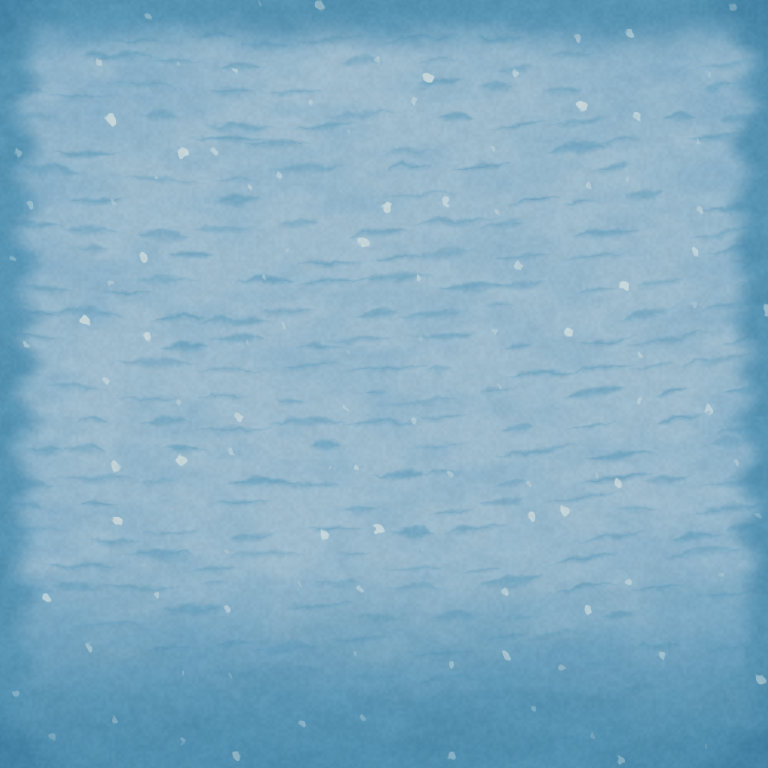
A Shadertoy shader for this texture:

```glsl
const vec3 PALE = vec3(0.615, 0.735, 0.805);
const vec3 MID = vec3(0.530, 0.690, 0.785);
const vec3 STROKE = vec3(0.430, 0.640, 0.750);
const vec3 BORDER = vec3(0.340, 0.580, 0.705);
const vec3 CORNER = vec3(0.270, 0.515, 0.650);
const vec3 SNOW = vec3(0.790, 0.850, 0.860);

const vec2 STROKE_CELL = vec2(0.092, 0.036);
const float STROKE_CHANCE = 0.82;
const float STROKE_STRENGTH = 0.85;
const float FLAKE_CELL = 0.088;
const float FLAKE_CHANCE = 0.88;
const float FLAKE_MIN = 0.0028;
const float FLAKE_MAX = 0.0068;
const float TUFT_DEPTH = 0.038;
const float GRAIN = 0.045;

vec2 hash22(vec2 p) {
    vec3 q = fract(p.xyx * vec3(0.1031, 0.1030, 0.0973));
    q += dot(q, q.yzx + 33.33);
    return fract((q.xx + q.yz) * q.zy);
}

float noise(vec2 p) {
    vec2 i = floor(p), f = fract(p);
    f = f * f * (3.0 - 2.0 * f);
    float low = mix(hash22(i).x, hash22(i + vec2(1, 0)).x, f.x);
    float high = mix(hash22(i + vec2(0, 1)).x, hash22(i + 1.0).x, f.x);
    return mix(low, high, f.y);
}

float fbm(vec2 p) {
    float sum = 0.0, amp = 0.5;
    for (int i = 0; i < 4; i++) {
        sum += amp * noise(p);
        p = p * 2.03 + 17.3;
        amp *= 0.5;
    }
    return sum / 0.9375;
}

// Pale field with tufted sides and a long fade at the bottom
float panelMask(vec2 uv) {
    float tuft = TUFT_DEPTH * (fbm(uv * vec2(9.0, 30.0) + 5.0) - 0.5);
    tuft += 0.007 * cos(uv.y * 88.0 + 3.0 * noise(uv * 6.0));
    float left = smoothstep(0.012, 0.060, uv.x + tuft);
    float right = smoothstep(0.008, 0.052, 1.0 - uv.x + tuft);
    float ripple = 0.035 * (fbm(uv * vec2(14.0, 26.0)) - 0.5);
    float top = smoothstep(0.015, 0.080, 1.0 - uv.y + ripple);
    float bottom = smoothstep(0.03, 0.30, uv.y + 2.0 * ripple);
    return left * right * top * bottom;
}

// Short brush strokes in staggered rows, crisp above and soft below
float brushStrokes(vec2 uv) {
    vec2 wobble = vec2(fbm(uv * 34.0), fbm(uv * vec2(42.0, 60.0) + 9.0)) - 0.5;
    vec2 p = uv + wobble * vec2(0.030, 0.014);
    p.y += 0.012 * (noise(uv * 5.0) - 0.5);
    float slope = mix(-0.06, 0.17, uv.x);
    float row = floor(p.y / STROKE_CELL.y);
    float ink = 0.0;
    for (int j = -1; j <= 1; j++) {
        float r = row + float(j);
        float shift = hash22(vec2(r, 71.0)).x;
        float column = floor(p.x / STROKE_CELL.x + shift);
        for (int i = -1; i <= 1; i++) {
            vec2 id = vec2(column + float(i), r);
            vec2 place = hash22(id + 40.0);
            vec2 trait = hash22(id + 130.0);
            vec2 centre = (id + 0.2 + 0.6 * place - vec2(shift, 0.0)) * STROKE_CELL;
            vec2 d = p - centre;
            d.y -= slope * d.x;
            float halfLength = mix(0.020, 0.056, trait.x);
            float halfHeight = mix(0.0045, 0.0085, trait.y);
            float body = halfHeight * (1.0 - pow(d.x / halfLength, 2.0));
            float blur = d.y > 0.0 ? 0.005 : 0.009;
            float shape = smoothstep(-0.3 * blur, blur, body - abs(d.y));
            float present = step(hash22(id + 210.0).x, STROKE_CHANCE);
            ink = max(ink, shape * present * mix(0.6, 1.0, place.x));
        }
    }
    return ink;
}

// Rough snowflakes on a jittered grid
float snowflakes(vec2 uv, float pixel) {
    vec2 p = uv + 0.005 * (vec2(noise(uv * 170.0), noise(uv * 170.0 + 31.0)) - 0.5);
    vec2 home = floor(p / FLAKE_CELL);
    float cover = 0.0;
    for (int j = -1; j <= 1; j++) {
        for (int i = -1; i <= 1; i++) {
            vec2 id = home + vec2(i, j);
            vec2 trait = hash22(id + 310.0);
            vec2 d = p - (id + 0.1 + 0.8 * hash22(id + 420.0)) * FLAKE_CELL;
            d.x += 0.25 * d.y;
            d.x *= mix(1.5, 1.0, trait.x);
            float radius = mix(FLAKE_MIN, FLAKE_MAX, trait.x);
            float soft = max(pixel, 0.0014);
            float disc = 1.0 - smoothstep(radius - soft, radius + soft, length(d));
            float present = step(trait.y, FLAKE_CHANCE);
            cover = max(cover, disc * present * mix(0.30, 0.92, trait.x));
        }
    }
    return cover;
}

void mainImage(out vec4 fragColor, in vec2 fragCoord) {
    vec2 uv = fragCoord / iResolution.xy;
    float pixel = 1.0 / min(iResolution.x, iResolution.y);
    float panel = panelMask(uv);

    // Border darkening toward the corners and base
    vec2 off = abs(uv - 0.5) * 2.0;
    float depth = smoothstep(0.75, 1.0, off.x * off.y) + 0.3 * smoothstep(0.16, 0.0, uv.y);
    vec3 border = mix(BORDER, CORNER, clamp(depth, 0.0, 1.0));

    // Field shading and cloudy mottling
    float cloud = fbm(uv * vec2(16.0, 34.0) + 50.0);
    float rim = smoothstep(0.55, 1.1, length((uv - vec2(0.5, 0.54)) * 1.8));
    vec3 field = mix(PALE, MID, clamp(0.7 * rim + 1.5 * (cloud - 0.42), 0.0, 1.0));
    field = mix(field, STROKE, brushStrokes(uv) * STROKE_STRENGTH);
    vec3 color = mix(border, field, panel);
    color += 0.05 * (cloud - 0.5) * (1.0 - panel);

    // Snow and paper grain
    color = mix(color, SNOW, snowflakes(uv, pixel) * mix(0.6, 1.0, panel));
    float grain = 0.6 * noise(uv * 250.0) + 0.4 * noise(uv * 110.0 + 80.0) - 0.5;
    fragColor = vec4(color + GRAIN * grain, 1.0);
}
```
